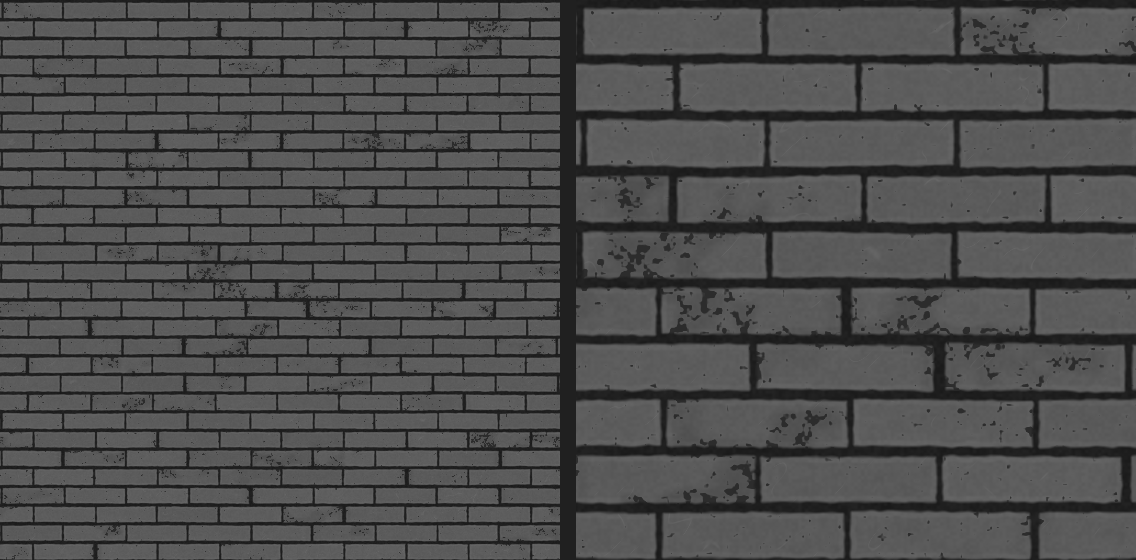
Left: the whole. Right: its middle third, enlarged.
Give the GLSL for this texture, as a Shadertoy shader.

```glsl
// Dark grey painted brick wall in running bond, with sooty pits and worn joints.

const float ROWS = 30.0;            // courses up the canvas
const float COLUMNS = 9.0;          // bricks along each course
const vec2 BOND_ORIGIN = vec2(0.01, 0.06);
const float BED_HALF = 0.086;       // half bed joint, in course heights
const float JOINT_HALF = 0.052;     // half upright joint, in course heights
const float JOINT_EXTRA = 0.06;     // widening of the rare open joints
const float JOINT_JITTER = 0.035;   // joint offset, in brick lengths
const float COURSE_DRIFT = 0.07;    // slip of the middle courses, in brick lengths
const float TILT = 0.012;           // largest slope of a brick
const float CORNER = 0.035;
const float EDGE_WOBBLE = 0.055;
const float EDGE_SOFTNESS = 0.035;
const float GRIMY_SHARE = 0.35;     // share of bricks that carry soot
const vec3 BRICK = vec3(0.36);
const vec3 MORTAR = vec3(0.118);
const vec3 SOOT = vec3(0.15);

// Integer hash of a lattice cell, 0 to 1
float hash(vec2 cell, uint seed) {
    uvec2 v = uvec2(ivec2(cell)) * 1664525u + 1013904223u + seed * 747796405u;
    v.x += v.y * 1664525u;
    v.y += v.x * 1664525u;
    v ^= v >> 16u;
    v.x += v.y * 1664525u;
    v.y += v.x * 1664525u;
    return float((v.x ^ (v.y >> 16u)) >> 8u) / 16777216.0;
}

// Value noise that wraps at the canvas edges; freq must be whole
float wrapNoise(vec2 q, vec2 freq, uint seed) {
    vec2 p = q * freq, period = ROWS * freq;
    vec2 i = floor(p), f = fract(p);
    vec2 a = mod(i, period), b = mod(i + 1.0, period);
    f = f * f * (3.0 - 2.0 * f);
    return mix(mix(hash(a, seed), hash(vec2(b.x, a.y), seed), f.x),
               mix(hash(vec2(a.x, b.y), seed), hash(b, seed), f.x), f.y);
}

vec2 wrapCell(float column, float row) {
    return vec2(mod(column, COLUMNS), row);
}

// Upright joint: x is its position in brick lengths, y its openness
vec2 joint(float column, float row) {
    vec2 id = wrapCell(column, row);
    return vec2(column + JOINT_JITTER * hash(id, 1u), pow(hash(id, 2u), 7.0));
}

float roundedBox(vec2 p, vec2 halfSize) {
    vec2 e = abs(p) - halfSize + CORNER;
    return length(max(e, 0.0)) + min(max(e.x, e.y), 0.0) - CORNER;
}

void mainImage(out vec4 fragColor, in vec2 fragCoord) {
    vec2 uv = fragCoord / iResolution.xy;
    vec2 q = uv * ROWS;
    float pixel = ROWS / min(iResolution.x, iResolution.y);
    float brickLength = ROWS / COLUMNS;

    // Course and brick lookup
    float y = q.y + BOND_ORIGIN.y;
    float row = mod(floor(y), ROWS);
    float drift = COURSE_DRIFT * step(7.5, row) * step(row, 14.5);
    float x = uv.x * COLUMNS - BOND_ORIGIN.x - 0.5 * mod(row + 1.0, 2.0) + drift;
    float column = floor(x);
    column -= step(x, joint(column, row).x);
    vec2 left = joint(column, row), right = joint(column + 1.0, row);
    vec2 id = wrapCell(column, row);

    // Brick outline, slightly tilted and ragged
    float x0 = left.x * brickLength + JOINT_HALF + JOINT_EXTRA * left.y;
    float x1 = right.x * brickLength - JOINT_HALF - JOINT_EXTRA * right.y;
    vec2 p = vec2(x * brickLength - 0.5 * (x0 + x1), fract(y) - 0.5);
    p.y += p.x * TILT * (2.0 * hash(id, 3u) - 1.0);
    float bed = BED_HALF + 0.018 * (hash(id, 4u) - 0.5);
    float d = roundedBox(p, vec2(0.5 * (x1 - x0), 0.5 - bed));
    float coarse = wrapNoise(q, vec2(3.0, 4.0), 5u);
    float medium = wrapNoise(q, vec2(7.0, 9.0), 6u);
    float fine = wrapNoise(q, vec2(17.0), 7u);
    d += EDGE_WOBBLE * (0.45 * coarse + 0.55 * medium - 0.5);
    float soft = max(EDGE_SOFTNESS, 0.75 * pixel);
    float mortar = smoothstep(-soft, soft, d);

    // Soot patches on some bricks, chips near edges and open joints
    float patchNoise = 0.7 * wrapNoise(q, vec2(1.0, 2.0), 8u) + 0.3 * coarse;
    float dirty = smoothstep(1.0 - GRIMY_SHARE, 1.0, hash(id, 9u));
    float grime = dirty * smoothstep(0.45, 0.75, patchNoise);
    grime += 0.3 * smoothstep(-0.16, 0.0, d) * smoothstep(0.3, 0.8, patchNoise);
    float nearLeft = left.y * smoothstep(0.35, 0.0, x * brickLength - x0);
    float nearRight = right.y * smoothstep(0.35, 0.0, x1 - x * brickLength);
    grime = min(grime + 0.8 * max(nearLeft, nearRight), 1.0);
    float pitLevel = mix(0.86, 0.56, grime);
    float pits = smoothstep(pitLevel - 0.04, pitLevel + 0.09, 0.55 * medium + 0.45 * fine);

    // Painted face: tone, grain, faint diagonal scratches and a lit rim
    float tone = 0.018 * (hash(id, 10u) - 0.5) + 0.014 * (patchNoise - 0.5);
    float grain = 0.022 * (fine - 0.5) + 0.012 * (medium - 0.5);
    vec2 diagonal = vec2(q.x + q.y, q.x - q.y);
    float ridge = abs(wrapNoise(diagonal, vec2(1.0, 3.0), 11u) - 0.5);
    float scratch = smoothstep(0.03, 0.0, ridge) * smoothstep(0.6, 0.85, coarse);
    float rim = smoothstep(-0.13, -0.07, d) * smoothstep(0.0, -0.05, d);
    vec3 face = BRICK + tone + grain + 0.03 * scratch + 0.022 * rim;
    face *= 1.0 - 0.12 * grime;
    face = mix(face, SOOT, 0.88 * pits);

    // Mortar bed
    vec3 bedColor = MORTAR + 0.03 * (fine - 0.5) + 0.02 * (coarse - 0.5);
    fragColor = vec4(mix(face, bedColor, mortar), 1.0);
}
```
